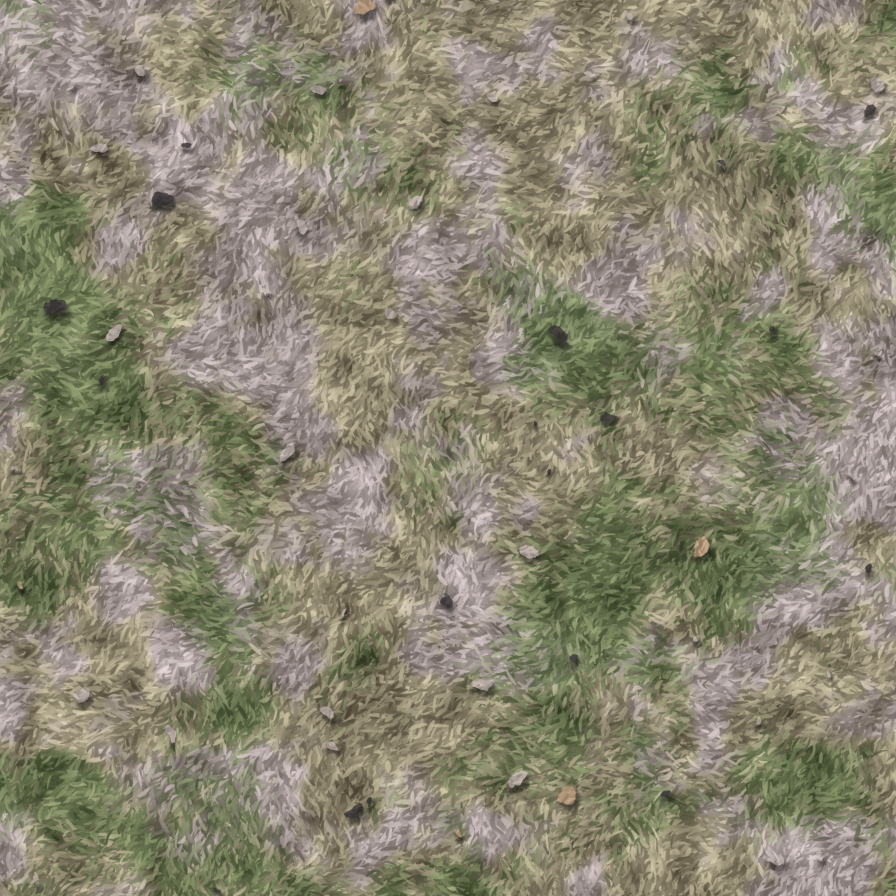
This texture is drawn by a Shadertoy shader. Its source:

```glsl
// Dry trampled meadow: matted straw blades, green tufts, pale clods and small dark hollows.

const vec3 STRAW_DARK  = vec3(0.33, 0.30, 0.255);
const vec3 STRAW_PALE  = vec3(0.83, 0.80, 0.735);
const vec3 GREEN_DARK  = vec3(0.23, 0.29, 0.17);
const vec3 GREEN_PALE  = vec3(0.62, 0.68, 0.48);
const vec3 LILAC_TINT  = vec3(1.01, 0.98, 1.07);
const vec3 OCHRE_TINT  = vec3(1.01, 1.00, 0.92);
const vec3 CLOD_COLOR  = vec3(0.73, 0.68, 0.66);
const vec3 LEAF_COLOR  = vec3(0.74, 0.62, 0.50);
const vec3 HOLLOW_COLOR = vec3(0.24, 0.22, 0.23);

const int BLADE_LAYERS = 6;
const float BLADE_GRID = 88.0;
const float DEBRIS_GRID = 10.0;

float hash12(vec2 p) {
    vec3 q = fract(vec3(p.xyx) * 0.1031);
    q += dot(q, q.yzx + 33.33);
    return fract((q.x + q.y) * q.z);
}

vec4 hash42(vec2 p) {
    vec4 q = fract(vec4(p.xyxy) * vec4(0.1031, 0.1030, 0.0973, 0.1099));
    q += dot(q, q.wzxy + 33.33);
    return fract((q.xxyz + q.yzzw) * q.zywx);
}

float valueNoise(vec2 p) {
    vec2 cell = floor(p), f = fract(p);
    f = f * f * (3.0 - 2.0 * f);
    float low = mix(hash12(cell), hash12(cell + vec2(1, 0)), f.x);
    float high = mix(hash12(cell + vec2(0, 1)), hash12(cell + vec2(1, 1)), f.x);
    return mix(low, high, f.y);
}

float fbm(vec2 p) {
    float sum = 0.0, gain = 0.5;
    for (int i = 0; i < 4; i++) {
        sum += gain * valueNoise(p);
        p = mat2(1.6, 1.2, -1.2, 1.6) * p + 17.3;
        gain *= 0.5;
    }
    return sum / 0.9375;
}

mat2 rotation(float angle) {
    float c = cos(angle), s = sin(angle);
    return mat2(c, -s, s, c);
}

// Coverage of a tapered, slightly bent blade centred at the origin, lying along x.
float blade(vec2 p, float halfLength, float halfWidth, float bend, float soft) {
    float along = p.x / halfLength;
    float width = halfWidth * (1.0 - 0.6 * along * along);
    float d = max(abs(p.y + bend * along * along) - width, abs(p.x) - halfLength);
    return 1.0 - smoothstep(-soft, soft, d);
}

// Paints one layer of blades over mat.x (brightness) and mat.y (greenness), both -0.5..0.5.
vec2 paintBlades(vec2 mat, vec2 p, float seed, float soft) {
    vec2 home = floor(p * BLADE_GRID);
    for (int j = -1; j <= 1; j++)
    for (int i = -1; i <= 1; i++) {
        vec2 cell = home + vec2(i, j);
        vec4 rnd = hash42(cell + seed * vec2(37.0, 91.0));
        vec4 look = hash42(cell + seed * vec2(53.0, 29.0) + 211.0);
        float flow = 0.75 + 2.6 * (valueNoise(cell * 0.16 + 5.0) - 0.5);
        vec2 q = rotation(flow + 1.7 * (rnd.z - 0.5)) * (p - (cell + rnd.xy) / BLADE_GRID);
        float cover = blade(q, mix(0.005, 0.0105, rnd.w), mix(0.0012, 0.0027, look.z),
                            0.004 * (look.w - 0.5), soft);
        mat = mix(mat, look.xy - 0.5, cover * 0.92);
    }
    return mat;
}

// Scatters ragged clods, leaves and hollows, each with a soft shadow below it.
vec3 paintDebris(vec3 color, vec2 p, float seed, float grain, float soft) {
    vec2 home = floor(p * DEBRIS_GRID);
    vec2 ragged = 0.012 * vec2(fbm(p * 75.0) - 0.5, fbm(p * 75.0 + 40.0) - 0.5);
    for (int j = -1; j <= 1; j++)
    for (int i = -1; i <= 1; i++) {
        vec2 cell = home + vec2(i, j);
        vec4 rnd = hash42(cell + seed);
        vec4 look = hash42(cell + seed + 83.0);
        if (look.x > 0.55) continue;
        mat2 turn = rotation(rnd.z * 3.14);
        vec2 q = p + ragged - (cell + rnd.xy) / DEBRIS_GRID;
        float radius = mix(0.004, 0.013, rnd.w * rnd.w);
        vec2 squash = vec2(1.0, mix(1.2, 2.2, look.y));
        float body = length(turn * q * squash) - radius;
        float shade = length(turn * (q + vec2(-0.002, 0.006)) * squash) - radius;
        color *= 1.0 - 0.45 * (1.0 - smoothstep(-0.004, 0.007, shade));
        vec3 tint = look.z < 0.45 ? HOLLOW_COLOR : (look.z < 0.9 ? CLOD_COLOR : LEAF_COLOR);
        float cover = 1.0 - smoothstep(-soft, soft * 1.5, body);
        color = mix(color, tint * (1.0 + 0.35 * grain), cover * 0.85);
    }
    return color;
}

void mainImage(out vec4 fragColor, in vec2 fragCoord) {
    vec2 p = fragCoord / iResolution.y;
    float soft = max(0.0011, 0.6 / iResolution.y);

    // Matted blades
    vec2 mat = vec2(-0.3, 0.0);
    for (int layer = 0; layer < BLADE_LAYERS; layer++)
        mat = paintBlades(mat, p, float(layer) + 1.0, soft);

    // Broad patches: tufts of green, pale lilac thatch, uneven light
    float tuft = fbm(p * 8.0 + 3.0);
    float thatch = fbm(p * 15.0 + 61.0);
    float clump = fbm(p * 34.0 + 127.0);
    float green = smoothstep(0.48, 0.74, tuft + 0.24 * mat.y - 0.25 * (thatch - 0.5));
    float lilac = smoothstep(0.46, 0.66, thatch);

    float tone = 0.52 + 0.68 * mat.x + 0.75 * (clump - 0.5) + 0.45 * (thatch - 0.5);
    tone = clamp(tone - 0.08 * green, -0.15, 1.1);

    vec3 straw = mix(STRAW_DARK, STRAW_PALE, tone) * mix(OCHRE_TINT, LILAC_TINT, lilac);
    vec3 grass = mix(GREEN_DARK, GREEN_PALE, tone);
    vec3 color = mix(straw, grass, green * 0.85);

    // Scattered debris
    color = paintDebris(color, p, 311.0, mat.x, soft);
    fragColor = vec4(clamp(color, 0.0, 1.0), 1.0);
}
```
